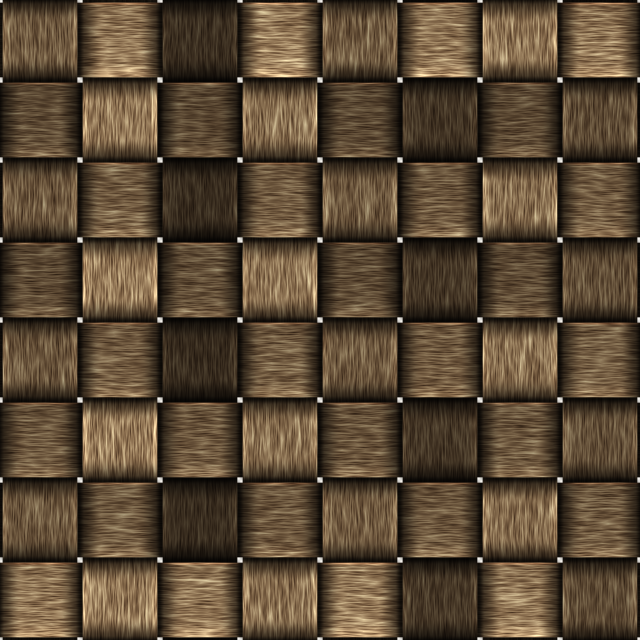
Give the GLSL for this pattern, as a Shadertoy shader.

```glsl
// Plain basket weave: eight upright and eight level wooden straps cross over and under.
// Each strap has its own tone, fine cellular grain stretched along its length, glossy
// edges and shaded ends where it dives; pale chequered holes show at the corners.

const float GRID = 8.0;            // straps across and down
const float HALF_WIDTH = 0.467;    // half strap width, in cells
const float GRAIN_CONTRAST = 1.35;
const float FLECK_WARMTH = 0.45;   // how much dark fibres redden
const float TILE_VARIATION = 0.06;
const float DIVE_SHADE = 0.36;     // broad shading towards strap ends
const float SEAM_SHADE = 0.30;     // narrow dark seam at the very end
const float EDGE_GLOSS = 0.27;
const vec3 DARK_WOOD = vec3(1.0, 0.765, 0.51);
const vec3 LIGHT_WOOD = vec3(1.0, 0.825, 0.61);
const vec3 HOLE_LIGHT = vec3(0.96, 0.95, 0.93);
const vec3 HOLE_GREY = vec3(0.80, 0.79, 0.77);

// Strap tones: left to right, then bottom to top
const float UPRIGHT_TONE[8] = float[8](0.44, 0.61, 0.23, 0.56, 0.46, 0.28, 0.56, 0.39);
const float LEVEL_TONE[8] = float[8](0.60, 0.46, 0.45, 0.47, 0.39, 0.46, 0.38, 0.60);

vec2 hash2(vec2 p) {
    vec3 q = fract(p.xyx * vec3(0.1031, 0.1030, 0.0973));
    q += dot(q, q.yzx + 33.33);
    return fract((q.xx + q.yz) * q.zy);
}

// Distance to the nearest scattered point
float cellular(vec2 p) {
    vec2 id = floor(p);
    vec2 f = fract(p);
    float nearest = 2.0;
    for (int y = -1; y <= 1; y++) {
        for (int x = -1; x <= 1; x++) {
            vec2 o = vec2(x, y);
            vec2 d = o + hash2(id + o) - f;
            nearest = min(nearest, dot(d, d));
        }
    }
    return sqrt(nearest);
}

// Long fibres; p.x runs across the strap and p.y along it
float woodGrain(vec2 p, float seed) {
    p.x += 0.004 * sin(p.y * 5.0 + seed) + 0.002 * sin(p.y * 13.0 + seed * 2.3);
    vec2 offset = vec2(seed * 17.3 + 40.0, seed * 9.1 + 60.0);
    float n = 0.46 * cellular(p * vec2(46.0, 4.6) + offset);
    n += 0.34 * cellular(p * vec2(27.0, 2.3) + offset.yx);
    n += 0.20 * cellular(p * vec2(9.0, 1.6) + offset * 1.7);
    return n - 0.43;
}

// Darkens a strap towards the places where it goes under
float diveShade(float along, bool isOver) {
    float d = isOver ? abs(along) : 1.0 - abs(along);
    float broad = mix(1.0, DIVE_SHADE, smoothstep(0.22, 0.50, d));
    return broad * mix(1.0, SEAM_SHADE, smoothstep(0.44, 0.52, d));
}

vec3 woodColor(float tone, float grain) {
    float t = max(tone * (1.0 + GRAIN_CONTRAST * grain), 0.0);
    vec3 tint = mix(DARK_WOOD, LIGHT_WOOD, clamp(t * 1.4, 0.0, 1.0));
    tint *= 1.0 + FLECK_WARMTH * grain * vec3(0.0, 0.6, 1.0);
    return t * tint;
}

void mainImage(out vec4 fragColor, in vec2 fragCoord) {
    vec2 p = GRID * fragCoord / iResolution.xy;
    vec2 id = min(floor(p), GRID - 1.0);
    vec2 f = p - id - 0.5;
    vec2 side = f / HALF_WIDTH;
    vec2 pixel = GRID / iResolution.xy;
    bool uprightOver = mod(id.x + id.y, 2.0) > 0.5;

    // Strap coverage: x for upright, y for level
    vec2 cover = clamp((HALF_WIDTH - abs(f)) / pixel + 0.5, 0.0, 1.0);
    float tileGain = 1.0 + TILE_VARIATION * (hash2(id + 3.0).x - 0.5);

    // Upright strap: gloss along both edges
    float gloss = 0.96 + EDGE_GLOSS * smoothstep(0.74, 1.0, abs(side.x));
    float tone = UPRIGHT_TONE[int(id.x)] * tileGain * gloss * diveShade(f.y, uprightOver);
    vec3 upright = woodColor(tone, woodGrain(vec2(f.x, p.y), id.x + 1.0));

    // Level strap: lit lower edge and a thin warm line on the upper edge
    gloss = 0.96 - 0.07 * side.y + EDGE_GLOSS * smoothstep(0.6, 1.0, -side.y);
    float rim = smoothstep(0.91, 0.99, side.y);
    tone = LEVEL_TONE[int(id.y)] * tileGain * (gloss + 0.28 * rim);
    tone *= diveShade(f.x, !uprightOver);
    vec3 level = woodColor(tone, woodGrain(vec2(f.y, p.x), id.y + 21.0));
    level *= mix(vec3(1.0), vec3(1.06, 0.94, 0.88), rim);

    // Hole with a two by two chequer, centred on the cell corner
    vec2 corner = p - floor(p + 0.5);
    vec2 sides = clamp(corner / pixel, -1.0, 1.0);
    vec3 color = mix(HOLE_GREY, HOLE_LIGHT, 0.5 - 0.5 * sides.x * sides.y);

    // Lay the lower strap, then the upper one
    if (uprightOver) {
        color = mix(color, level, cover.y);
        color = mix(color, upright, cover.x);
    } else {
        color = mix(color, upright, cover.x);
        color = mix(color, level, cover.y);
    }
    fragColor = vec4(clamp(color, 0.0, 1.0), 1.0);
}
```
